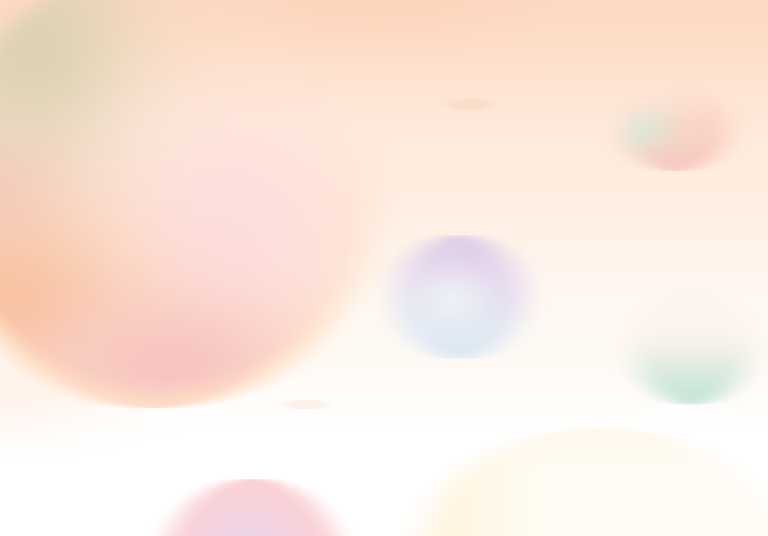
Write a Shadertoy shader that draws this background.

```glsl
// Elliptic falloff, 1 at the centre
float glow(vec2 p, vec2 centre, vec2 size) {
    vec2 q = (p - centre) / size;
    return exp(-dot(q, q));
}

// Ellipse smeared sideways: crisp above and below, soft at the flanks
float softDisc(vec2 p, vec2 centre, vec2 radius, float blur) {
    vec2 d = p - centre;
    float h = d.y / radius.y;
    float halfWidth = radius.x * sqrt(max(1.0 - h * h, 0.0));
    return smoothstep(-blur, blur, d.x + halfWidth)
         - smoothstep(-blur, blur, d.x - halfWidth);
}

// Peach sky fading down to white
vec3 backdrop(vec2 p) {
    vec3 col = mix(vec3(1.0), vec3(1.0, 0.975, 0.955), smoothstep(0.17, 0.36, p.y));
    col = mix(col, vec3(1.0, 0.92, 0.865), smoothstep(0.36, 0.74, p.y));
    col = mix(col, vec3(0.99, 0.85, 0.755), smoothstep(0.70, 1.03, p.y));
    col = mix(col, vec3(0.99, 0.81, 0.72), 0.6 * glow(p, vec2(0.70, 1.02), vec2(0.22, 0.08)));
    return mix(col, vec3(1.0, 0.92, 0.87), 0.5 * glow(p, vec2(0.0, 0.26), vec2(0.2, 0.07)));
}

// Large sphere with green, orange and rose patches
vec3 largeSphere(vec2 p, vec3 sky) {
    vec2 centre = vec2(0.288, 0.647);
    vec3 col = mix(sky, vec3(1.0, 0.90, 0.83), smoothstep(0.85, 0.55, p.y));
    col = mix(col, vec3(0.99, 0.87, 0.87), 0.95 * glow(p, vec2(0.43, 0.57), vec2(0.21, 0.20)));
    col = mix(col, vec3(0.965, 0.79, 0.74), 0.9 * glow(p, vec2(-0.04, 0.64), vec2(0.19, 0.16)));
    col = mix(col, vec3(0.85, 0.82, 0.69), 0.9 * glow(p, vec2(0.06, 0.91), vec2(0.18, 0.20)));
    col = mix(col, vec3(0.97, 0.76, 0.62), 0.95 * glow(p, vec2(0.02, 0.44), vec2(0.22, 0.15)));
    col = mix(col, vec3(0.97, 0.765, 0.75), 0.95 * glow(p, vec2(0.32, 0.32), vec2(0.24, 0.13)));
    float rim = smoothstep(0.86, 1.02, length(p - centre) / 0.409);
    col = mix(col, vec3(1.0, 0.88, 0.77), 0.85 * rim * smoothstep(0.6, 0.4, p.y));
    return mix(sky, col, softDisc(p, centre, vec2(0.409), 0.06));
}

void mainImage(out vec4 fragColor, in vec2 fragCoord) {
    vec2 p = fragCoord / iResolution.y;
    p.x *= 1.4302 * iResolution.y / iResolution.x;
    vec3 col = largeSphere(p, backdrop(p));

    // Lavender and blue sphere
    vec3 body = mix(vec3(0.87, 0.91, 0.955), vec3(0.90, 0.85, 0.93), smoothstep(0.38, 0.50, p.y));
    body = mix(body, vec3(0.88, 0.80, 0.90), 0.8 * glow(p, vec2(0.87, 0.54), vec2(0.09, 0.05)));
    body = mix(body, vec3(0.90, 0.83, 0.94), 0.7 * glow(p, vec2(0.96, 0.47), vec2(0.05, 0.06)));
    body = mix(body, vec3(0.93, 0.945, 0.96), 0.9 * glow(p, vec2(0.84, 0.44), vec2(0.07, 0.05)));
    col = mix(col, body, softDisc(p, vec2(0.855, 0.446), vec2(0.118, 0.116), 0.055));

    // Small coral sphere with a mint side
    body = mix(vec3(0.97, 0.81, 0.75), vec3(0.99, 0.85, 0.80), smoothstep(0.70, 0.82, p.y));
    body = mix(body, vec3(0.87, 0.90, 0.84), glow(p, vec2(1.19, 0.76), vec2(0.06, 0.055)));
    body = mix(body, vec3(0.97, 0.79, 0.78), 0.6 * glow(p, vec2(1.25, 0.70), vec2(0.06, 0.025)));
    float fade = smoothstep(0.86, 0.76, p.y - 0.25 * (p.x - 1.258));
    col = mix(col, body, fade * softDisc(p, vec2(1.258, 0.762), vec2(0.10, 0.082), 0.045));

    // Mint sphere, pale at the top
    body = mix(vec3(0.79, 0.90, 0.855), vec3(0.985, 0.95, 0.925), smoothstep(0.25, 0.39, p.y));
    fade = mix(1.0, 0.55, smoothstep(0.34, 0.47, p.y));
    col = mix(col, body, fade * softDisc(p, vec2(1.288, 0.355), vec2(0.108, 0.110), 0.05));

    // Cream dome
    body = mix(vec3(1.0, 0.955, 0.87), vec3(1.0, 0.985, 0.95), smoothstep(0.80, 1.02, p.x));
    body = mix(body, vec3(1.0, 0.965, 0.915), 0.6 * smoothstep(0.12, 0.20, p.y));
    col = mix(col, body, softDisc(p, vec2(1.115, -0.04), vec2(0.33, 0.242), 0.06));

    // Rose dome
    body = mix(vec3(0.985, 0.82, 0.83), vec3(0.93, 0.83, 0.91),
               glow(p, vec2(0.46, -0.01), vec2(0.10, 0.07)));
    col = mix(col, body, softDisc(p, vec2(0.47, -0.06), vec2(0.167), 0.045));

    // Two faint slivers
    col = mix(col, vec3(0.98, 0.86, 0.78), 0.8 * softDisc(p, vec2(0.875, 0.805), vec2(0.04, 0.011), 0.02));
    col = mix(col, vec3(0.98, 0.93, 0.90), 0.8 * softDisc(p, vec2(0.571, 0.245), vec2(0.04, 0.009), 0.02));

    fragColor = vec4(col, 1.0);
}
```
